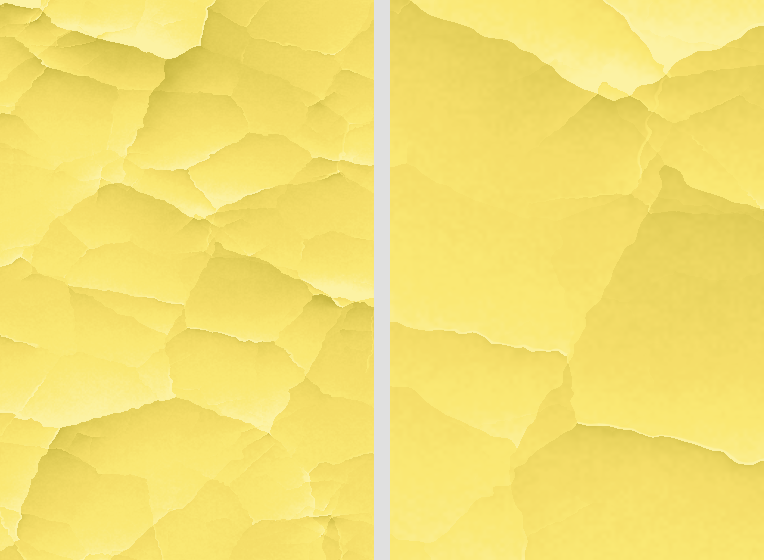
Left, the full canvas; right, a detail of the centre.
Reproduce this texture procedurally as a Shadertoy shader.

```glsl
// Crumpled yellow paper: soft shaded folds, ragged creases and fine fibre grain.
#define PAPER vec3(0.96, 0.87, 0.41)
#define SHADOW vec3(0.89, 0.81, 0.35)
#define LIT vec3(0.98, 0.91, 0.45)
#define GLINT vec3(0.99, 0.95, 0.64)
#define LIGHT_DIR vec2(-0.35, 0.94)
#define FOLD_SCALE vec2(3.3, 4.4)
#define FOLD_DEPTH 1.9
#define CREASE_WIDTH 0.006
#define RAGGED 0.05
#define GRAIN 0.3

float hash(vec2 p) {
    return fract(sin(dot(p, vec2(127.1, 311.7))) * 43758.55);
}

vec2 hash2(vec2 p) {
    return vec2(hash(p), hash(p + 57.3));
}

float valueNoise(vec2 p) {
    vec2 i = floor(p), f = fract(p);
    f = f * f * (3.0 - 2.0 * f);
    return mix(mix(hash(i), hash(i + vec2(1, 0)), f.x),
               mix(hash(i + vec2(0, 1)), hash(i + vec2(1, 1)), f.x), f.y);
}

// Layered sines: a slow swell between about -1 and 1.
float swell(vec2 p) {
    float sum = 0.0, amp = 0.5;
    for (int i = 0; i < 4; i++) {
        sum += amp * sin(p.x + 1.7 * sin(p.y * 0.8 + float(i)));
        p = mat2(1.2, 1.1, -1.1, 1.2) * p + 2.3;
        amp *= 0.6;
    }
    return sum;
}

// Bends the straight cell walls, then frays them.
vec2 bend(vec2 p) {
    vec2 curve = vec2(swell(p * 0.9), swell(p * 0.9 + 7.0));
    vec2 fray = vec2(valueNoise(p * 9.0), valueNoise(p * 9.0 + 31.0)) - 0.5;
    vec2 fibre = vec2(valueNoise(p * 27.0), valueNoise(p * 27.0 + 13.0)) - 0.5;
    return p + 0.14 * curve + RAGGED * (fray + 0.5 * fibre);
}

vec2 cellPoint(vec2 id) {
    return id + 0.04 + 0.92 * hash2(id);
}

// Cellular folds: x = soft shading, y = crease relief, z = closeness to a corner.
vec3 folds(vec2 p, float pixel) {
    vec2 base = floor(p), home = base, toHome = vec2(9.0);
    for (int y = -1; y <= 1; y++)
    for (int x = -1; x <= 1; x++) {
        vec2 id = base + vec2(x, y);
        vec2 r = cellPoint(id) - p;
        if (dot(r, r) < dot(toHome, toHome)) { toHome = r; home = id; }
    }

    // Each facet leans its own way.
    float shade = 0.9 * dot(hash2(home + 9.0) - 0.5, toHome);
    float crease = 0.0, nearest = 9.0, second = 9.0;
    float depth = mix(0.2, 1.8, valueNoise(p * 1.4 + 3.0));
    float broken = smoothstep(0.4, 0.7, valueNoise(p * 4.0 + 5.0));
    for (int y = -2; y <= 2; y++)
    for (int x = -2; x <= 2; x++) {
        if (x == 0 && y == 0) continue;
        vec2 id = home + vec2(x, y);
        vec2 r = cellPoint(id) - p;
        vec2 normal = normalize(r - toHome);
        float d = max(dot(0.5 * (r + toHome), normal), 0.0);

        // Both sides of a wall share one strength.
        float strength = smoothstep(0.35, 1.0, hash(home + id + 0.5));
        float facing = dot(normal, LIGHT_DIR);
        float gain = facing > 0.0 ? 1.0 : 0.75;
        shade -= depth * strength * gain * facing * exp(-d / 0.24);

        float ridge = 1.0 - smoothstep(CREASE_WIDTH, CREASE_WIDTH + 1.5 * pixel, d);
        float groove = exp(-d / 0.022);
        float relief = facing < 0.0 ? 1.5 * ridge : -1.3 * groove * facing;
        crease += relief * smoothstep(0.05, 0.6, strength) * broken;

        second = min(second, max(nearest, d));
        nearest = min(nearest, d);
    }
    return vec3(shade, crease, exp(-second / 0.1));
}

vec3 paperColor(float tone) {
    vec3 color = PAPER + (PAPER - SHADOW) * clamp(tone, -2.4, 0.0);
    color = mix(color, LIT, smoothstep(0.0, 0.8, tone));
    return mix(color, GLINT, smoothstep(0.7, 2.2, tone));
}

void mainImage(out vec4 fragColor, in vec2 fragCoord) {
    vec2 uv = fragCoord / iResolution.y;
    float pixel = 1.0 / iResolution.y;

    // Large folds, lesser folds turned against them, and tight crumples.
    vec2 p = uv * FOLD_SCALE + vec2(3.0, 8.0);
    vec3 large = folds(bend(p), pixel * 4.4);
    vec2 q = mat2(0.88, 0.47, -0.47, 0.88) * p * 1.8 + 20.0;
    vec3 lesser = folds(bend(q), pixel * 8.0);
    vec3 tight = folds(bend(p * 5.0 + 40.0), pixel * 22.0);

    float tone = 0.42 + 0.5 * swell(p * 1.2 + 4.0);
    tone += FOLD_DEPTH * (large.x + 0.42 * lesser.x);
    tone += 1.2 * large.y + 0.5 * lesser.y;

    // Crumples gather where large folds meet.
    float knot = large.z * smoothstep(0.25, 0.65, valueNoise(p * 1.6 + 9.0));
    tone += knot * (0.7 + 2.2 * tight.x + 1.2 * tight.y);

    // Fibre grain.
    float grain = valueNoise(uv * 380.0) + 0.6 * valueNoise(uv * vec2(150.0, 210.0)) - 0.8;
    tone += GRAIN * grain;

    fragColor = vec4(paperColor(tone), 1.0);
}
```
